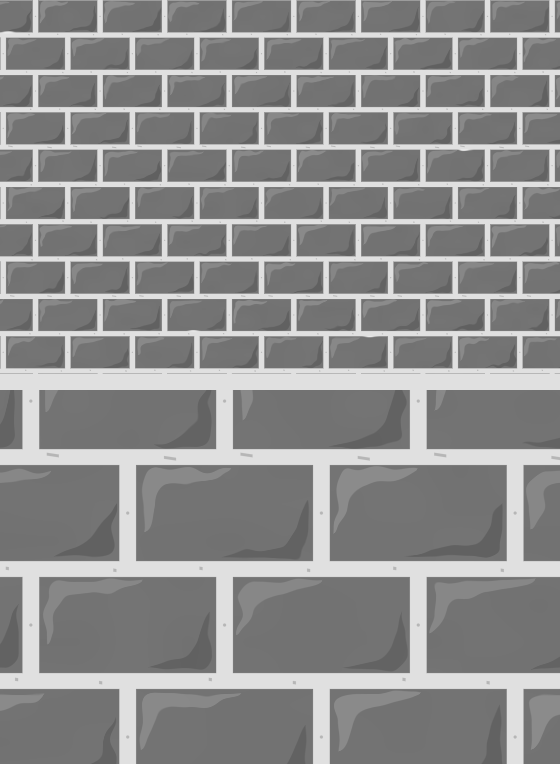
Top, the full canvas; bottom, a detail of the centre.
A Shadertoy shader for this texture:

```glsl
// Glazed grey bricks in running bond with pale mortar joints.
// Each brick carries a tapered L-shaped sheen at its upper left and a shadow at
// its lower right, varied by hashes; flecks and small chips wear the mortar.

#define ROWS 10.02                  // rows over the canvas height
#define PITCH 1.73                  // brick spacing, in row heights
#define BRICK_HALF vec2(0.79, 0.429)
#define ROUGHNESS 0.075             // wobble of sheen and shadow outlines
#define CHIP_CHANCE 0.10
#define MORTAR vec3(0.88)
#define BRICK vec3(0.45)
#define SHEEN vec3(0.545)
#define SHADOW vec3(0.375)
#define FLECK vec3(0.67)

float hash(vec2 p) {
    return fract(sin(dot(p, vec2(127.1, 311.7))) * 43758.5453);
}

float noise(vec2 p) {
    vec2 i = floor(p), f = fract(p);
    f = f * f * (3.0 - 2.0 * f);
    return mix(mix(hash(i), hash(i + vec2(1, 0)), f.x),
               mix(hash(i + vec2(0, 1)), hash(i + vec2(1, 1)), f.x), f.y);
}

float boxDistance(vec2 p, vec2 halfSize) {
    vec2 d = abs(p) - halfSize;
    return length(max(d, 0.0)) + min(max(d.x, d.y), 0.0);
}

float smoothMin(float a, float b, float k) {
    float h = max(k - abs(a - b), 0.0) / k;
    return min(a, b) - 0.25 * k * h * h;
}

// Two tapering arms that meet in a rounded corner at the origin
float cornerStroke(vec2 q, vec2 len, vec2 width, float taper) {
    const float radius = 0.12;
    vec2 thickness = width * pow(1.0 - clamp(q / len, 0.0, 1.0), vec2(taper));
    float d = smoothMin(q.y - thickness.x, q.x - thickness.y, 0.12);
    d = max(d, max(q.x - len.x, q.y - len.y));
    return max(d, length(max(radius - q, 0.0)) - radius);
}

float coverage(float d, float aa) {
    return smoothstep(aa, -aa, d);
}

void mainImage(out vec4 fragColor, in vec2 fragCoord) {
    // Wall coordinates in row heights, counted down from the top
    vec2 wall = vec2(fragCoord.x, iResolution.y - fragCoord.y) * ROWS / iResolution.y;
    float aa = 0.75 * ROWS / iResolution.y;

    // Running bond: alternate rows shift by half a brick
    float row = floor(wall.y);
    float column = wall.x / PITCH - 0.05 - 0.5 * mod(row + 1.0, 2.0);
    vec2 id = vec2(floor(column), row);
    vec2 p = vec2((fract(column) - 0.5) * PITCH, fract(wall.y) - 0.439);

    // Per-brick variation
    vec2 r1 = vec2(hash(id), hash(id + 17.3));
    vec2 r2 = vec2(hash(id + 41.9), hash(id + 73.1));
    vec2 seed = id * 7.31 + 5.0;
    vec2 wobble = vec2(noise(p * 6.0 + seed), noise(p * 6.0 + seed + 31.0)) - 0.5;
    wobble *= ROUGHNESS;

    // Glazed face
    vec3 face = BRICK + 0.012 * (noise(p * vec2(2.0, 3.0) + seed) - 0.5);
    vec2 fromTopLeft = p + BRICK_HALF - vec2(0.055, 0.04) + wobble;
    float sheen = cornerStroke(fromTopLeft, vec2(0.72, 0.46) + vec2(0.24, 0.18) * r1,
                               vec2(0.15, 0.14) + 0.045 * r2, 0.5);
    face = mix(face, SHEEN, coverage(sheen, aa) * mix(0.8, 1.0, r2.x));

    vec2 fromBottomRight = BRICK_HALF - vec2(0.05, 0.03) - p + wobble;
    float shadow = cornerStroke(fromBottomRight, vec2(0.5, 0.46) + vec2(0.35, 0.22) * r2,
                                vec2(0.16, 0.18) + 0.06 * r1, 0.9);
    face = mix(face, SHADOW, coverage(shadow, aa) * mix(0.8, 1.0, r1.y));

    // Flecks: a dot in each upright joint, dots and some dashes in the bed joint
    float fleck = length(vec2(PITCH * 0.5 - abs(p.x), p.y)) - 0.014;
    bool dashed = mod(row, 4.0) == 3.0;
    vec2 fleckSize = dashed ? vec2(0.05, 0.009) : vec2(0.01);
    for (int i = 0; i < 2; i++) {
        float side = float(i);
        float x = dashed ? mix(-0.63, 0.41, side) : mix(-0.21, 0.72, side);
        x += 0.12 * (hash(vec2(row, side)) - 0.5);
        vec2 f = p - vec2(x, 0.5 + 0.04 * (hash(vec2(side, row)) - 0.5));
        f.y -= 0.15 * f.x;
        fleck = min(fleck, boxDistance(f, fleckSize) - 0.004);
    }
    vec3 color = mix(MORTAR, FLECK, coverage(fleck, aa) * 0.8);

    // Brick outline, with a sliver of mortar over the edge of a few bricks
    color = mix(color, face, coverage(boxDistance(p, BRICK_HALF), aa));
    float edge = r1.x < 0.5 ? -BRICK_HALF.y : BRICK_HALF.y;
    vec2 c = p - vec2((r2.y - 0.5) * 1.1, edge);
    float chip = (length(c * vec2(0.2, 1.0)) - 0.028) + wobble.y * 0.3;
    float chipped = step(hash(id + 97.7), CHIP_CHANCE);
    color = mix(color, MORTAR + 0.03, chipped * coverage(chip, aa));

    fragColor = vec4(color, 1.0);
}
```
